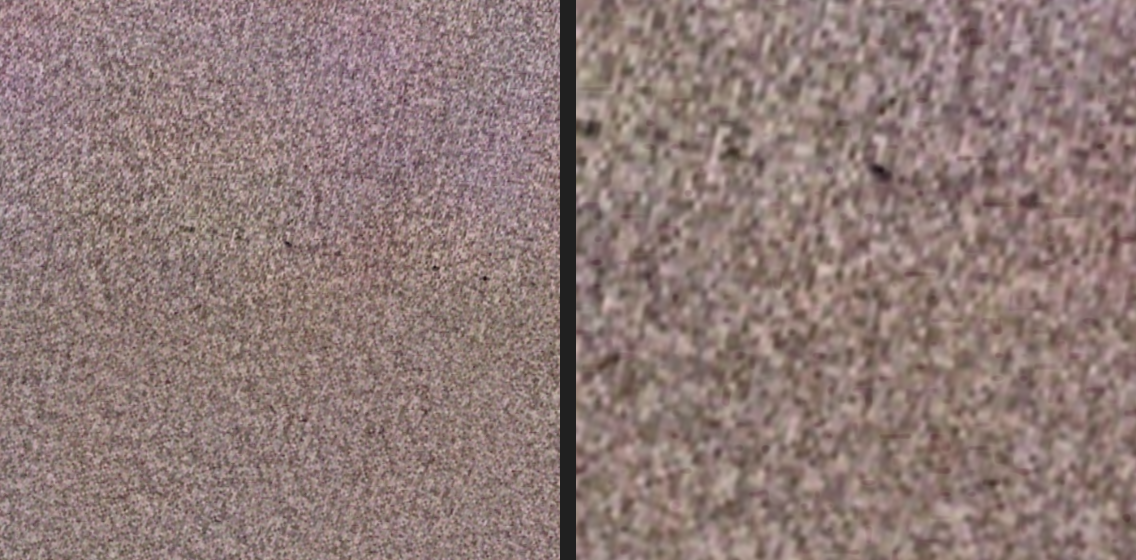
Left, the full canvas; right, a detail of the centre.
This texture is drawn by a Shadertoy shader. Its source:

```glsl
// Weathered pinkish stone: fine sheared value-noise grain over a soft base tint,
// with lilac and ochre stains that grow toward the top, a smoother lower half,
// and a faint broken seam with small dark pits sloping across the middle.

#define GRAIN_SCALE vec2(245.0, 172.0)
#define GRAIN_CONTRAST 0.50
#define CHROMA_CONTRAST 0.046
#define STAIN_STRENGTH 0.62
#define LOWER_TINT vec3(0.568, 0.492, 0.476)
#define UPPER_TINT vec3(0.602, 0.508, 0.528)
#define SEAM_HEIGHT 0.647
#define SEAM_SLOPE -0.166
#define PIT_SPACING 0.088
#define PIT_RADIUS 0.0062

float hash(vec2 cell) {
    return fract(sin(dot(cell, vec2(127.1, 311.7))) * 43758.5453);
}

float valueNoise(vec2 p) {
    vec2 cell = floor(p);
    vec2 f = fract(p);
    f = f * f * (3.0 - 2.0 * f);
    float low = mix(hash(cell), hash(cell + vec2(1.0, 0.0)), f.x);
    float high = mix(hash(cell + vec2(0.0, 1.0)), hash(cell + 1.0), f.x);
    return mix(low, high, f.y);
}

// Noise centred on zero
float signedNoise(vec2 p) {
    return valueNoise(p) - 0.5;
}

float cloud(vec2 p) {
    float sum = 0.0;
    float weight = 0.55;
    for (int octave = 0; octave < 4; octave++) {
        sum += weight * signedNoise(p);
        p = mat2(1.6, 1.2, -1.2, 1.6) * p + 17.3;
        weight *= 0.55;
    }
    return sum;
}

// Upright streaky grain above, rounder grain below
float grain(vec2 p, float upper) {
    vec2 sheared = vec2(p.x - 0.22 * p.y, p.y + 0.12 * p.x);
    float upright = signedNoise(sheared * GRAIN_SCALE);
    float rounded = signedNoise(mat2(0.9, 0.43, -0.43, 0.9) * p * 205.0 + 31.0);
    float coarse = signedNoise(sheared * vec2(135.0, 98.0) + 57.0);
    return mix(0.34, 0.66, upper) * upright
         + mix(0.62, 0.34, upper) * rounded
         + mix(0.20, 0.26, upper) * coarse;
}

// Darkness of the broken line and its pits
float seam(vec2 p) {
    float wobble = 0.006 * signedNoise(vec2(p.x * 22.0, 3.0));
    float offset = p.y - SEAM_HEIGHT - SEAM_SLOPE * p.x - wobble;
    float extent = smoothstep(0.12, 0.17, p.x) * (1.0 - smoothstep(0.93, 0.99, p.x));
    float broken = smoothstep(0.35, 0.8, valueNoise(vec2(p.x * 30.0, 8.0)));
    broken *= valueNoise(p * 130.0 + 63.0);
    float line = (1.0 - smoothstep(0.0005, 0.006, abs(offset))) * broken;

    float slot = p.x / PIT_SPACING - 0.34;
    float pitChance = hash(vec2(floor(slot), 5.0));
    vec2 toPit = vec2((fract(slot) - 0.5) * PIT_SPACING, offset);
    float ragged = length(toPit * vec2(0.8, 1.1)) + 0.003 * signedNoise(p * 190.0);
    float pit = 1.0 - smoothstep(0.3 * PIT_RADIUS, 1.2 * PIT_RADIUS, ragged);
    return extent * (0.14 * line + pit * mix(0.12, 0.3, pitChance));
}

void mainImage(out vec4 fragColor, in vec2 fragCoord) {
    vec2 p = fragCoord / iResolution.xy;
    float upper = smoothstep(0.34, 0.6, p.y + 0.12 * cloud(p * 5.0));

    // Base tint and broad stains
    vec3 color = mix(LOWER_TINT, UPPER_TINT, smoothstep(0.3, 1.0, p.y));
    float stain = STAIN_STRENGTH * mix(0.35, 1.0, upper);
    color += stain * cloud(p * 5.5 + 4.0) * vec3(0.08, 0.02, -0.11);
    color += stain * cloud(p * 4.5 + 23.0) * vec3(0.06, -0.05, 0.05);
    color += stain * cloud(p * 6.0 + 41.0) * 0.08;
    color -= 0.014 * exp(-pow((p.y - 0.42) / 0.1, 2.0)) * vec3(0.8, 0.9, 1.3);

    // Faint vertical brushing above and horizontal bands below
    color += 0.025 * upper * signedNoise(p * vec2(110.0, 5.0));
    color += 0.020 * (1.0 - upper) * signedNoise(p * vec2(9.0, 95.0) + 12.0);

    // Bright and dark grain, with slightly stronger relief above
    float patchiness = 1.0 + 0.25 * cloud(p * 9.0 + 70.0);
    float relief = mix(0.88, 0.98, upper) * patchiness;
    color += GRAIN_CONTRAST * relief * grain(p, upper) * vec3(1.0, 0.98, 1.0);

    // Green to plum and warm to cool shifts between grains
    color += CHROMA_CONTRAST * signedNoise(p * 145.0 + 90.0) * vec3(0.6, -0.8, 0.5);
    color += CHROMA_CONTRAST * signedNoise(p * 120.0 + 150.0) * vec3(0.6, 0.1, -0.9);

    // Scattered plum-brown specks
    float speck = smoothstep(0.76, 0.95, valueNoise(p * vec2(130.0, 145.0) + 210.0));
    color -= 0.09 * speck * vec3(0.9, 1.1, 0.95);

    color -= seam(p) * vec3(1.0, 0.95, 0.9);
    fragColor = vec4(clamp(color, 0.0, 1.0), 1.0);
}
```
